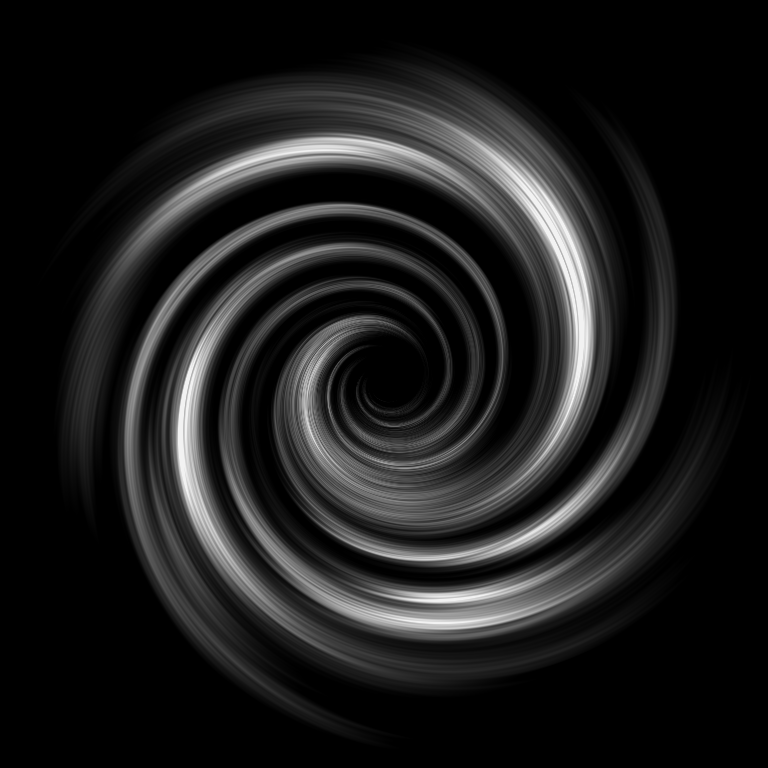
Give the GLSL for this background, as a Shadertoy shader.

```glsl
const vec3 PEAK_COLOR = vec3(0.95);
const float TWIST = 236.8;        // degrees turned per unit of log radius
const float REF_RADIUS = 0.26;    // radius at which arm angles are given
const vec2 HOLE_CENTER = vec2(0.016, 0.016);
const vec2 HOLE_EDGE = vec2(0.025, 0.100);
const vec2 RIM_EDGE = vec2(0.345, 0.480);
const vec2 HAZE_CENTER = vec2(0.02, -0.10);
const float HAZE_RADIUS = 0.09;
const float HAZE_LIGHT = 0.22;
const float STREAK_CONTRAST = 0.85;
const float WARP_DEGREES = 5.0;
const float BLACK_LEVEL = 0.035;

const int ARM_COUNT = 11;
// Angle, drift with log radius, width (degrees)
const vec3 ARM_SHAPE[ARM_COUNT] = vec3[ARM_COUNT](
    vec3(10.0, 0.0, 20.0), vec3(56.0, 15.0, 18.0), vec3(129.0, 0.0, 10.0),
    vec3(188.0, -5.0, 18.0), vec3(240.0, -32.0, 12.0), vec3(267.0, -52.0, 9.0),
    vec3(305.0, -52.0, 10.0), vec3(359.0, -65.0, 16.0), vec3(169.0, -60.0, 9.0),
    vec3(118.0, -75.0, 12.0), vec3(59.0, 0.0, 42.0));
// Radius of the highlight, its spread, its light, light along the whole arm
const vec4 ARM_LIGHT[ARM_COUNT] = vec4[ARM_COUNT](
    vec4(0.284, 0.055, 0.75, 0.30), vec4(0.318, 0.048, 0.75, 0.20),
    vec4(0.290, 0.050, 0.20, 0.40), vec4(0.262, 0.060, 0.72, 0.25),
    vec4(0.310, 0.050, 0.60, 0.35), vec4(0.298, 0.040, 0.75, 0.08),
    vec4(0.265, 0.060, 0.55, 0.25), vec4(0.370, 0.070, 0.30, 0.05),
    vec4(0.350, 0.050, 0.30, 0.00), vec4(0.390, 0.040, 0.25, 0.00),
    vec4(0.100, 0.035, 0.50, 0.00));

float bell(float x) { return exp(-x * x); }

vec2 gradientAt(vec2 cell, float period) {
    cell.x = mod(cell.x, period);
    float h = fract(sin(dot(cell, vec2(127.1, 311.7))) * 43758.5);
    return vec2(cos(h * 6.2832), sin(h * 6.2832));
}

// Gradient noise that repeats along x
float gradientNoise(vec2 p, float period) {
    vec2 cell = floor(p), f = fract(p);
    vec2 s = f * f * f * (f * (f * 6.0 - 15.0) + 10.0);
    vec2 e = vec2(1.0, 0.0);
    float a = dot(gradientAt(cell, period), f);
    float b = dot(gradientAt(cell + e.xy, period), f - e.xy);
    float c = dot(gradientAt(cell + e.yx, period), f - e.yx);
    float d = dot(gradientAt(cell + e.xx, period), f - e.xx);
    return mix(mix(a, b, s.x), mix(c, d, s.x), s.y);
}

// Noise drawn out along the spiral; count is the streaks per turn
float streaks(float angle, float logRadius, float count, float rate) {
    return gradientNoise(vec2(angle / 360.0 * count, logRadius * rate + count), count);
}

float armLight(float angle, float radius, float logRadius) {
    float light = 0.0;
    for (int i = 0; i < ARM_COUNT; i++) {
        vec3 shape = ARM_SHAPE[i];
        vec4 glow = ARM_LIGHT[i];
        float offset = angle - shape.x - shape.y * logRadius;
        offset = mod(offset + 180.0, 360.0) - 180.0;
        float along = glow.w + glow.z * bell((radius - glow.x) / glow.y);
        light += along * bell(offset / shape.z);
    }
    return light;
}

void mainImage(out vec4 fragColor, in vec2 fragCoord) {
    vec2 p = (fragCoord - 0.5 * iResolution.xy) / min(iResolution.x, iResolution.y);
    float radius = max(length(p), 0.004);
    float logRadius = log(radius / REF_RADIUS);

    // Unwind the spiral so that each arm keeps a constant angle
    float angle = degrees(atan(p.y, p.x + 1e-6)) - TWIST * logRadius;
    float broad = streaks(angle, logRadius, 24.0, 3.0);
    float fine = streaks(angle, logRadius, 64.0, 5.0);
    float hair = streaks(angle, logRadius, 150.0, 7.0);

    // Arms and the soft haze beneath the core
    float light = armLight(angle + WARP_DEGREES * (broad + fine), radius, logRadius);
    light += HAZE_LIGHT * bell(length(p - HAZE_CENTER) / HAZE_RADIUS);
    light *= 1.0 + STREAK_CONTRAST * (0.4 * broad + 0.7 * fine + 0.5 * hair);

    // Dark hole and ragged outer rim
    light *= smoothstep(HOLE_EDGE.x, HOLE_EDGE.y, length(p - HOLE_CENTER));
    float rim = radius + 0.06 * broad + 0.03 * fine;
    light *= 1.0 - smoothstep(RIM_EDGE.x, RIM_EDGE.y, rim);

    light = clamp(light - BLACK_LEVEL, 0.0, 1.0);
    fragColor = vec4(PEAK_COLOR * light, 1.0);
}
```
